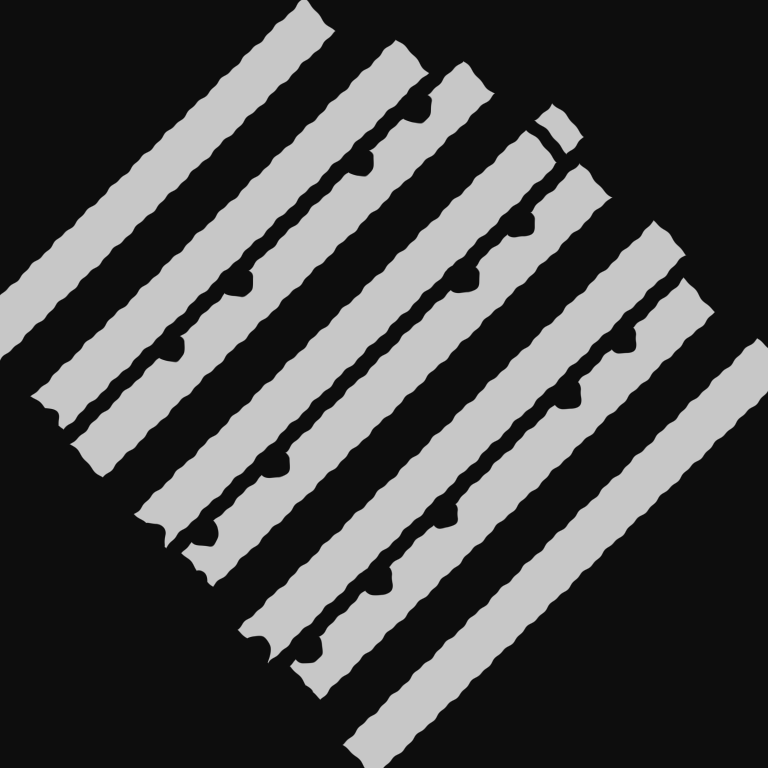
Write a WebGL 1 fragment shader that draws this pattern.

```glsl
precision highp float;

uniform vec2 u_resolution;

const vec3 INK = vec3(0.052);
const vec3 PALE = vec3(0.78);
const vec2 BAR_DIR = vec2(0.714, 0.700);
const float PAIR_PERIOD = 0.2022;
const float PAIR_ORIGIN = -0.0371;
const float BAR_OFFSET = 0.0401;
const float BAR_HALF = 0.0298;

// Selects entry i (0 to 7) of two vec4 halves
float pick(vec4 lower, vec4 upper, float i) {
  vec4 slots = vec4(0.0, 1.0, 2.0, 3.0);
  vec4 inLower = 1.0 - min(abs(slots - i), 1.0);
  vec4 inUpper = 1.0 - min(abs(slots + 4.0 - i), 1.0);
  return dot(lower, inLower) + dot(upper, inUpper);
}

float roundedBox(vec2 p, float halfSize, float corner) {
  vec2 q = abs(p) - halfSize + corner;
  return length(max(q, 0.0)) + min(max(q.x, q.y), 0.0) - corner;
}

// Reflects between canvas axes and (along, across) axes; its own inverse
vec2 swapAxes(vec2 p, vec2 dir) {
  return vec2(dot(p, dir), dot(p, vec2(dir.y, -dir.x)));
}

// Slight raggedness from layered sines
vec2 ragged(vec2 q) {
  float across = 0.0010 * sin(q.x * 127.0 + q.y * 19.0)
               + 0.0007 * sin(q.x * 311.0 - q.y * 43.0);
  float along = 0.0016 * sin(q.y * 93.0) + 0.0008 * sin(q.y * 241.0 + 1.0);
  return q + vec2(along, across);
}

// Bite squared to the canvas, placed in (along, across) axes
float bite(vec2 q, vec2 center, float halfSize) {
  return roundedBox(swapAxes(q - center, BAR_DIR), halfSize, halfSize * 0.72);
}

// One bar of a pair, trimmed to its own length
float barDistance(vec2 q, float index) {
  float top = pick(vec4(0.276, 0.326, 0.367, 0.413),
                   vec4(0.382, 0.400, 0.374, 0.389), index);
  float bottom = pick(vec4(-0.335, -0.338, -0.347, -0.350),
                      vec4(-0.343, -0.360, -0.346, -0.367), index);
  float side = abs(abs(q.y) - BAR_OFFSET) - BAR_HALF;
  float d = max(side, max(q.x - top, bottom - q.x));

  // Crosscut that frees a short block on the fourth bar
  if (abs(index - 3.0) < 0.5) d = max(d, 0.0085 - abs(q.x - 0.373));

  // Nothing beyond the eight bars
  return max(d, abs(index - 3.5) - 3.6);
}

// Bites along the inner gap and at the lower ends
float wearDistance(vec2 q, float pair) {
  float d = 1.0;
  if (abs(pair) > 1.5) return d;

  for (int k = 0; k < 6; k++) {
    float n = float(k);
    bool missing = k == 2 || (k == 3 && abs(pair) < 0.5)
                || (k == 5 && pair < -0.5);
    if (!missing) {
      float along = 0.2715 - n * (0.099 + 0.0032 * n) - 0.0098 * pair;
      float size = 0.0189 + 0.0012 * sin(n * 2.3 + pair * 4.1);
      d = min(d, bite(q, vec2(along, 0.011), size));
    }
  }

  float endAlong = -0.357 - 0.006 * pair;
  d = min(d, bite(q, vec2(endAlong, -0.032), 0.0189));
  if (pair > -0.5) d = min(d, bite(q, vec2(endAlong, 0.050), 0.0170));
  return d;
}

void main() {
  vec2 p = gl_FragCoord.xy / u_resolution - 0.5;
  vec2 q = ragged(swapAxes(p, BAR_DIR));

  // Fold the across axis into bar pairs
  float pair = floor((q.y - PAIR_ORIGIN) / PAIR_PERIOD + 0.5);
  q.y -= PAIR_ORIGIN + pair * PAIR_PERIOD;
  float index = 2.0 * pair + 3.0 + step(0.0, q.y);

  float d = max(barDistance(q, index), -wearDistance(q, pair));
  float edge = 0.8 / min(u_resolution.x, u_resolution.y);
  float coverage = 1.0 - smoothstep(-edge, edge, d);
  gl_FragColor = vec4(mix(INK, PALE, coverage), 1.0);
}
```
